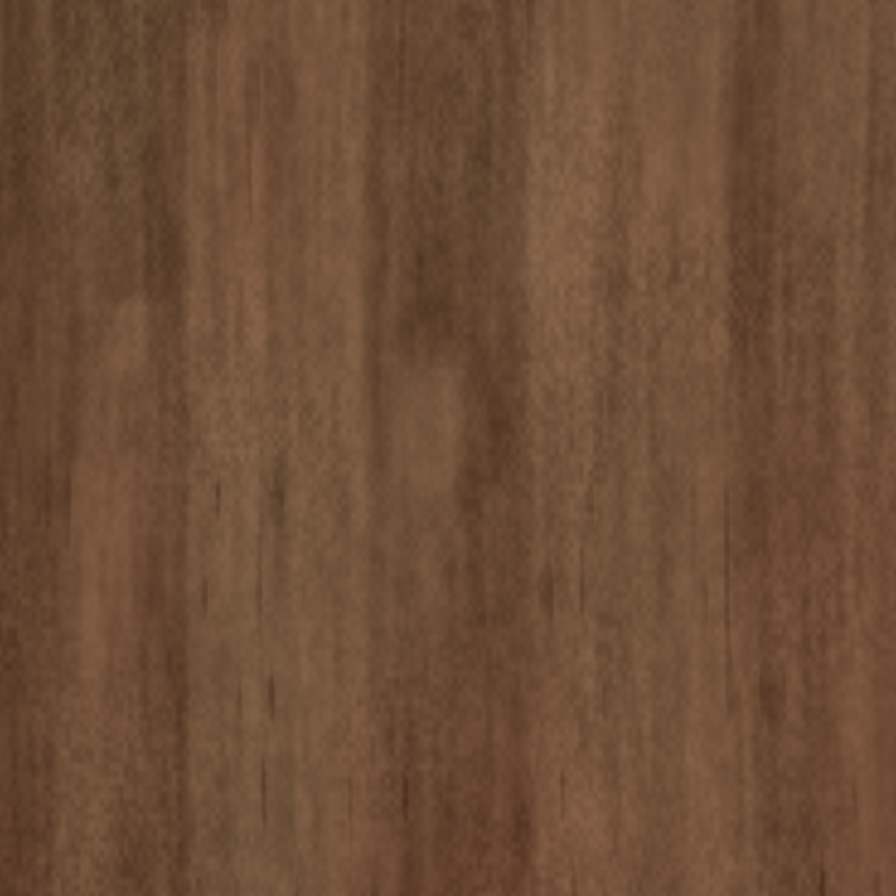
Write a Shadertoy shader that draws this texture.

```glsl
// Brown walnut veneer: soft upright bands, a faint knot and an arched figure,
// overlaid with stretched noise for streaks and pores and fine noise for grain.
// All layers add up to one tone, which picks a colour between dark and light.

const vec3 DARK_WOOD = vec3(0.35, 0.24, 0.16);
const vec3 LIGHT_WOOD = vec3(0.49, 0.36, 0.26);
const vec3 RED_TINT = vec3(0.012, -0.006, -0.002);
const float BASE_TONE = 0.60;
const float STREAK_GAIN = 0.20;
const float FIBRE_GAIN = 0.20;
const float GRAIN_GAIN = 0.24;
const float MOTTLE_GAIN = 0.16;
const float PORE_GAIN = 0.50;
const vec2 STREAK_SCALE = vec2(42.0, 2.6);
const vec2 FIBRE_SCALE = vec2(105.0, 11.0);
const vec2 PORE_SCALE = vec2(82.0, 9.0);
const vec2 GRAIN_SCALE = vec2(185.0, 125.0);

float hash(vec2 p) {
    return fract(sin(dot(p, vec2(127.1, 311.7))) * 43758.5453);
}

// Smooth value noise from -1 to 1
float noise(vec2 p) {
    vec2 cell = floor(p);
    vec2 f = fract(p);
    f = f * f * (3.0 - 2.0 * f);
    float low = mix(hash(cell), hash(cell + vec2(1.0, 0.0)), f.x);
    float high = mix(hash(cell + vec2(0.0, 1.0)), hash(cell + 1.0), f.x);
    return 2.0 * mix(low, high, f.y) - 1.0;
}

float fbm(vec2 p) {
    float sum = 0.0;
    float gain = 0.6;
    for (int i = 0; i < 4; i++) {
        sum += gain * noise(p);
        p = p * 2.03 + 17.3;
        gain *= 0.5;
    }
    return sum;
}

// Upright stripe between two edges, each with its own softness
float band(float x, float left, float right, float softLeft, float softRight) {
    return smoothstep(left - softLeft, left + softLeft, x)
         * (1.0 - smoothstep(right - softRight, right + softRight, x));
}

float boardTone(vec2 uv, float x) {
    float tone = -0.32 * (1.0 - smoothstep(0.200, 0.214, uv.x));
    tone += 0.15 * band(x, 0.21, 0.41, 0.004, 0.02);
    tone -= 0.24 * band(x, 0.41, 0.59, 0.02, 0.012);
    tone += 0.15 * band(x, 0.59, 0.81, 0.006, 0.015);
    float lean = x - 0.05 * (0.6 - uv.y);
    tone -= 0.22 * band(lean, 0.82, 0.90, 0.015, 0.012);
    return tone;
}

// Pale arch in the left board, fading to shade at its right side
float archTone(vec2 uv) {
    float rise = clamp((0.68 - uv.y) / 0.24, 0.0, 1.0);
    float edge = 0.155 - 0.075 * sqrt(rise) - 0.035 * (0.68 - uv.y);
    float inside = smoothstep(edge - 0.006, edge + 0.012, uv.x)
                 * (1.0 - smoothstep(0.200, 0.214, uv.x))
                 * smoothstep(0.0, 0.12, rise);
    float shade = smoothstep(edge + 0.03, 0.21, uv.x);
    return inside * mix(0.36, 0.04, shade);
}

// Pale oval heart with a dark broken rim and faint rings above and below
float knotTone(vec2 uv) {
    vec2 p = uv - vec2(0.48, 0.535);
    p += 0.014 * vec2(fbm(uv * 16.0), fbm(uv * 16.0 + 40.0));
    float d = length(p * vec2(1.0, 0.62));
    float heart = 1.0 - smoothstep(0.025, 0.06, d);
    float rim = smoothstep(0.035, 0.06, d) * (1.0 - smoothstep(0.06, 0.11, d));
    float rings = sin(d * 150.0) * exp(-d * 14.0) * smoothstep(0.05, 0.09, d);
    float side = smoothstep(-0.06, 0.06, p.x + 0.4 * p.y);
    return 0.26 * heart - 0.24 * rim * side + 0.16 * rings;
}

void mainImage(out vec4 fragColor, in vec2 fragCoord) {
    vec2 uv = fragCoord / iResolution.xy;

    // Fibres wander slightly as they climb
    float drift = 0.010 * noise(vec2(uv.x * 5.0, uv.y * 3.0));
    vec2 wood = vec2(uv.x + drift, uv.y);

    // Broad figure
    float tone = BASE_TONE + boardTone(uv, uv.x + 0.4 * drift);
    tone += archTone(uv) + knotTone(uv);
    tone += MOTTLE_GAIN * fbm(wood * vec2(13.0, 5.0) + 3.7);

    // Streaks, fibres and short dark pores
    tone += STREAK_GAIN * noise(wood * STREAK_SCALE);
    tone += FIBRE_GAIN * noise(wood * FIBRE_SCALE + 9.1);
    float pore = smoothstep(0.50, 0.95, noise(wood * PORE_SCALE + 51.0));
    float poreZone = smoothstep(-0.3, 0.5, noise(wood * vec2(11.0, 3.0) + 23.0));
    tone -= PORE_GAIN * pore * poreZone;

    // Fine grain, stronger in some patches
    float patchy = 0.75 + 0.45 * noise(uv * vec2(9.0, 6.0) + 71.0);
    tone += GRAIN_GAIN * patchy * noise(uv * GRAIN_SCALE);
    tone += 0.10 * noise(uv * vec2(70.0, 55.0) + 5.0);

    vec3 color = mix(DARK_WOOD, LIGHT_WOOD, clamp(tone, -0.45, 1.3));
    float redness = noise(uv * vec2(7.0, 2.5) + 33.0) + 0.7 * (uv.x - uv.y);
    color += RED_TINT * redness;
    fragColor = vec4(color, 1.0);
}
```
